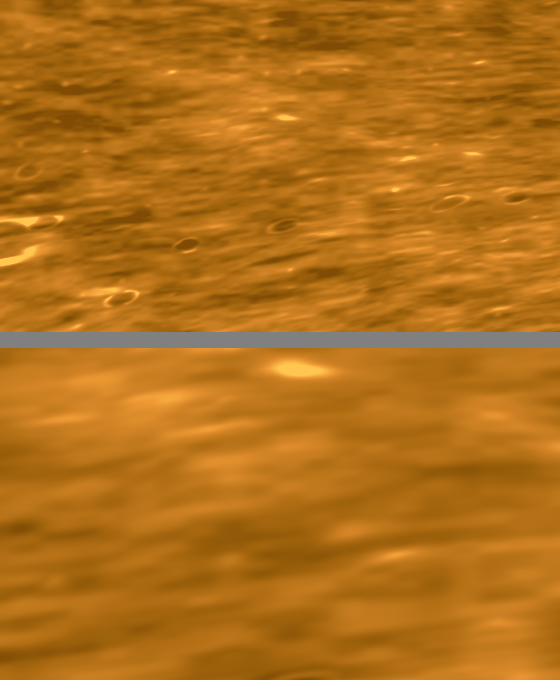
Top: the whole. Bottom: its middle third, enlarged.
A WebGL 1 fragment shader for this texture:

```glsl
precision highp float;
uniform vec2 u_resolution;

#define BASE_TONE 0.95
#define BROAD_GAIN 2.0
#define STREAK_GAIN 2.7
#define FINE_GAIN 2.3
#define GRAIN_GAIN 1.1
#define FILAMENT_GAIN 2.6
#define GLINT_GAIN 2.9
#define TILT 0.2
#define GLINT_CELL vec2(0.14, 0.05)
#define RING_CELL vec2(0.24, 0.12)

float hash(vec2 p) {
  p = fract(p * vec2(0.1271, 0.3117));
  p += dot(p, p.yx + 19.19);
  return fract(sin(dot(p, vec2(12.99, 78.23))) * 437.58);
}

vec2 hash2(vec2 p) {
  return vec2(hash(p + 3.7), hash(p + 41.3));
}

float noise(vec2 p) {
  vec2 i = floor(p), f = fract(p);
  f = f * f * f * (f * (f * 6.0 - 15.0) + 10.0);
  return mix(mix(hash(i), hash(i + vec2(1.0, 0.0)), f.x),
             mix(hash(i + vec2(0.0, 1.0)), hash(i + 1.0), f.x), f.y);
}

// Soft-edged ellipse
float blob(vec2 offset, vec2 radius) {
  return smoothstep(1.35, 0.45, length(offset / radius));
}

// Vertical columns of reflected light, x in canvas heights
float columns(float x) {
  return exp(-pow((x - 0.77) / 0.08, 2.0)) + exp(-pow((x - 1.40) / 0.12, 2.0));
}

// Short bright flecks scattered over a jittered grid
float glints(vec2 q) {
  vec2 cell = floor(q / GLINT_CELL);
  float light = 0.0;
  for (int j = -1; j <= 1; j++) {
    for (int i = -1; i <= 1; i++) {
      vec2 id = cell + vec2(float(i), float(j));
      vec2 r = hash2(id), s = hash2(id + 87.0);
      vec2 centre = (id + 0.15 + 0.7 * r) * GLINT_CELL;
      vec2 d = q - centre;
      vec2 radius = vec2(mix(0.013, 0.06, s.x * s.x), mix(0.006, 0.011, s.y));
      d.y -= (r.x - 0.4) * 0.25 * d.x;
      d.y += 0.008 * (noise(q * 35.0) - 0.5);
      float chance = 0.32 + 0.45 * columns(centre.x) * smoothstep(0.3, 0.55, centre.y);
      float present = step(hash(id + 19.0), chance);
      light += present * (0.25 + 0.75 * r.y) * exp(-1.6 * dot(d / radius, d / radius));
    }
  }
  return min(light, 1.2);
}

// Dark oval hollows with thin broken rims
float hollows(vec2 q) {
  vec2 id = floor(q / RING_CELL);
  vec2 r = hash2(id + 53.0);
  vec2 d = q - (id + 0.35 + 0.3 * r) * RING_CELL;
  d.y -= 0.1 * d.x;
  float dist = length(d / vec2(0.035 + 0.012 * r.x, 0.017));
  dist += 0.35 * (noise(q * vec2(25.0, 50.0)) - 0.5);
  float rim = exp(-pow((dist - 1.1) / 0.25, 2.0)) * smoothstep(0.2, 0.8, noise(q * 28.0));
  float present = step(hash(id + 71.0), 0.25);
  return present * (2.4 * rim - 1.5 * smoothstep(1.2, 0.4, dist));
}

vec3 amber(float tone) {
  vec3 c = mix(vec3(0.50, 0.30, 0.02), vec3(0.60, 0.37, 0.04), clamp(tone + 1.0, 0.0, 1.0));
  c = mix(c, vec3(0.68, 0.42, 0.07), clamp(tone, 0.0, 1.0));
  c = mix(c, vec3(0.75, 0.47, 0.11), clamp(tone - 1.0, 0.0, 1.0));
  c = mix(c, vec3(0.83, 0.52, 0.15), clamp(tone - 2.0, 0.0, 1.0));
  c = mix(c, vec3(0.94, 0.61, 0.21), clamp(tone - 3.0, 0.0, 1.0));
  return mix(c, vec3(1.00, 0.78, 0.31), clamp(tone - 4.0, 0.0, 1.0));
}

void main() {
  vec2 uv = gl_FragCoord.xy / u_resolution;
  vec2 p = gl_FragCoord.xy / u_resolution.y;
  float near = smoothstep(0.75, 0.25, uv.y);

  // Flow turns from level at the top to rising at the bottom
  vec2 q = p;
  q.y -= TILT * (1.0 - uv.y) * (p.x - 0.8);
  q.y += 0.022 * (noise(q * vec2(5.0, 9.0)) - 0.5);

  // Layered ripples
  float tone = BASE_TONE + BROAD_GAIN * (noise(q * vec2(2.6, 8.0)) - 0.5);
  tone += STREAK_GAIN * (noise(q * vec2(6.0, 33.0) + 7.0) - 0.5) * mix(0.8, 1.0, near);
  tone += FINE_GAIN * (noise(q * vec2(14.0, 66.0) + 31.0) - 0.5);
  tone += GRAIN_GAIN * (noise(q * vec2(34.0, 105.0) + 11.0) - 0.5);

  // Thin drawn-out filaments
  float strand = noise(q * vec2(6.5, 55.0) + 63.0);
  tone += FILAMENT_GAIN * pow(strand, 5.0) * noise(q * 9.0) * mix(0.4, 1.3, near);

  // Broad light and shade
  tone += 0.45 * columns(p.x) * smoothstep(0.35, 0.6, uv.y) + 0.35 * near - 0.25 * uv.y;
  tone += 0.2 * sin(uv.x * 19.0 + 0.6) * uv.y;
  tone -= 0.6 * smoothstep(0.25, 0.0, uv.x) * uv.y;

  // Flecks, hollows and the sunlit patch at the left edge
  tone += GLINT_GAIN * glints(q);
  tone += hollows(q) * near;
  float sunlit = blob(p - vec2(0.0, 0.27), vec2(0.17, 0.09));
  tone += 4.2 * sunlit * smoothstep(0.25, 0.7, noise(q * vec2(7.0, 55.0)));
  vec2 slant = vec2(p.x, p.y - 0.07 * p.x);
  tone += 3.2 * blob(slant - vec2(0.285, 0.10), vec2(0.10, 0.015));
  tone += 2.8 * blob(slant - vec2(0.12, 0.33), vec2(0.10, 0.014));

  gl_FragColor = vec4(amber(tone), 1.0);
}
```
